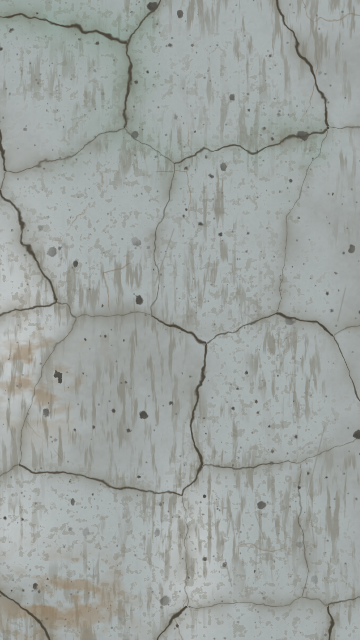
Reproduce this texture procedurally as a Shadertoy shader.

```glsl
const vec3 PAINT = vec3(0.655, 0.685, 0.685);
const vec3 GREY  = vec3(0.605, 0.625, 0.615);
const vec3 LIGHT = vec3(0.765, 0.785, 0.785);
const vec3 GRIME = vec3(0.49, 0.48, 0.43);
const vec3 RUST  = vec3(0.56, 0.46, 0.34);
const vec3 MOSS  = vec3(0.46, 0.58, 0.51);
const vec3 CRACK = vec3(0.28, 0.26, 0.22);
const vec3 CHIP  = vec3(0.30, 0.29, 0.27);

float hash(vec2 p) {
    vec3 q = fract(p.xyx * 0.1031);
    q += dot(q, q.yzx + 33.33);
    return fract((q.x + q.y) * q.z);
}

vec2 hash2(vec2 p) {
    return vec2(hash(p), hash(p + 71.7));
}

float noise(vec2 p) {
    vec2 i = floor(p), f = fract(p);
    f = f * f * (3.0 - 2.0 * f);
    return mix(mix(hash(i), hash(i + vec2(1, 0)), f.x),
               mix(hash(i + vec2(0, 1)), hash(i + vec2(1, 1)), f.x), f.y);
}

float fbm(vec2 p) {
    float sum = 0.0, amp = 0.53;
    for (int i = 0; i < 4; i++) {
        sum += amp * noise(p);
        p = mat2(1.6, 1.2, -1.2, 1.6) * p + 17.3;
        amp *= 0.5;
    }
    return sum;
}

vec2 warp(vec2 p, float frequency) {
    p *= frequency;
    return vec2(fbm(p), fbm(p + 43.1)) - 0.5;
}

// Distance to the nearest cell border, and a random value for that border
vec2 cellBorder(vec2 p, float cells, float seed) {
    p = p * cells + seed;
    vec2 base = floor(p), home = base, toHome = vec2(9.0);
    for (int k = 0; k < 9; k++) {
        vec2 cell = base + vec2(k % 3 - 1, k / 3 - 1);
        vec2 r = cell + 0.12 + 0.76 * hash2(cell) - p;
        if (dot(r, r) < dot(toHome, toHome)) { toHome = r; home = cell; }
    }
    vec2 border = vec2(9.0, 0.0);
    for (int k = 0; k < 25; k++) {
        vec2 cell = home + vec2(k % 5 - 2, k / 5 - 2);
        if (cell == home) continue;
        vec2 r = cell + 0.12 + 0.76 * hash2(cell) - p;
        float d = dot(0.5 * (toHome + r), normalize(r - toHome));
        if (d < border.x) border = vec2(d, hash(home + cell + 5.5));
    }
    return vec2(border.x / cells, border.y);
}

float stroke(float d, float halfWidth, float soft) {
    return 1.0 - smoothstep(halfWidth - soft, halfWidth + soft, d);
}

// Ragged chips scattered on a jittered grid
float chips(vec2 p, float cells, float chance, float radius, float ragged, float soft) {
    vec2 base = floor(p * cells);
    float edge = (fbm(p * 1.1 / radius) - 0.5) * ragged * radius;
    float cover = 0.0;
    for (int k = 0; k < 9; k++) {
        vec2 cell = base + vec2(k % 3 - 1, k / 3 - 1);
        float pick = hash(cell + cells);
        vec2 r = p - (cell + hash2(cell + cells * 3.0)) / cells;
        r.x *= mix(0.8, 1.4, hash(cell + 9.0));
        float size = radius * mix(0.3, 1.0, hash(cell + 27.0));
        cover = max(cover, step(pick, chance) * stroke(length(r) + edge, size, soft));
    }
    return cover;
}

float glow(vec2 p, vec2 centre, vec2 size) {
    vec2 q = (p - centre) / size;
    return exp(-dot(q, q));
}

// Long faint scrapes, mostly upright
float scrapes(vec2 p, float soft) {
    float cover = 0.0;
    for (int i = 0; i < 9; i++) {
        vec2 seed = vec2(i, 4 * i + 3);
        vec2 q = p - hash2(seed) * vec2(0.56, 0.95);
        vec2 dir = normalize(vec2(hash(seed + 8.0) - 0.5, 1.4));
        float along = clamp(dot(q, dir), 0.0, mix(0.03, 0.11, hash(seed + 2.0)));
        cover = max(cover, stroke(length(q - dir * along), 0.0007, soft));
    }
    return cover;
}

void mainImage(out vec4 fragColor, in vec2 fragCoord) {
    vec2 p = fragCoord / iResolution.y;
    float soft = 1.0 / iResolution.y;
    float broad = fbm(p * 5.0 + 3.0), patches = fbm(p * 9.0 + 20.0);
    float grain = fbm(p * 150.0), streaks = fbm(p * vec2(150.0, 28.0));
    float low = 1.0 - smoothstep(0.1, 0.6, p.y);

    // Mottled paint and soft pools of light
    vec3 col = mix(GREY, PAINT, smoothstep(0.28, 0.56, broad + 0.25 * (patches - 0.5)));
    float shine = glow(p, vec2(0.02, 0.49), vec2(0.08, 0.22))
                + glow(p, vec2(0.30, 0.12), vec2(0.055, 0.13))
                + 0.7 * glow(p, vec2(0.0, 0.17), vec2(0.10, 0.07));
    col = mix(col, LIGHT, clamp(shine * (0.65 + 0.5 * patches), 0.0, 1.0));
    col += (grain - 0.5) * 0.045;

    // Upright weathering, rust and moss
    float worn = smoothstep(0.42, 0.68, patches + 0.08 * low);
    col = mix(col, GRIME, 0.6 * worn * smoothstep(0.48, 0.72, streaks));
    float gritty = smoothstep(0.54, 0.72, grain) * smoothstep(0.4, 0.65, broad + 0.1 * low);
    col = mix(col, GRIME, 0.4 * gritty);
    float rust = glow(p, vec2(0.06, 0.42), vec2(0.07, 0.08)) + glow(p, vec2(0.09, 0.06), vec2(0.11, 0.06));
    col = mix(col, RUST, 0.65 * rust * smoothstep(0.45, 0.7, fbm(p * vec2(28.0, 45.0))));

    // Main cracks with stained banks, then hairlines
    vec2 bent = p + 0.075 * warp(p, 6.0) + 0.016 * warp(p, 38.0);
    vec2 crack = cellBorder(bent, 4.0, 11.0);
    float force = smoothstep(0.05, 0.75, crack.y);
    float bank = exp(-crack.x / 0.011) * smoothstep(0.25, 0.65, fbm(p * 24.0));
    col = mix(col, MOSS, 0.5 * exp(-crack.x / 0.03) * smoothstep(0.5, 0.65, broad) * smoothstep(0.6, 0.9, p.y));
    col = mix(col, GRIME, 0.6 * bank);
    float width = mix(0.0003, 0.0017, force) * mix(0.4, 1.6, noise(p * 55.0));
    col = mix(col, CRACK, mix(0.55, 0.95, force) * stroke(crack.x, width, soft));
    vec2 hair = cellBorder(bent + 0.01 * warp(p, 20.0), 6.5, 37.0);
    float hairMask = smoothstep(0.52, 0.62, fbm(p * 7.0 + 60.0)) * step(0.4, hair.y);
    col = mix(col, RUST * 0.85, 0.6 * hairMask * stroke(hair.x, 0.0004, soft));
    col = mix(col, GRIME, 0.55 * scrapes(p, soft));

    // Flaked chips from large to tiny
    float crowd = smoothstep(0.35, 0.55, fbm(p * 6.0 + 90.0));
    float flakes = chips(p, 4.0, 0.16, 0.015, 2.6, soft);
    flakes = max(flakes, chips(p, 15.0, 0.34, 0.0075, 0.9, soft) * mix(0.25, 1.0, crowd));
    flakes = max(flakes, chips(p, 36.0, 0.22, 0.0028, 1.0, soft) * crowd);
    flakes = max(flakes, 0.6 * chips(p, 70.0, 0.16, 0.0014, 0.8, soft));
    col = mix(col, CHIP + 0.12 * (grain - 0.5), 0.93 * flakes);

    fragColor = vec4(col, 1.0);
}
```
